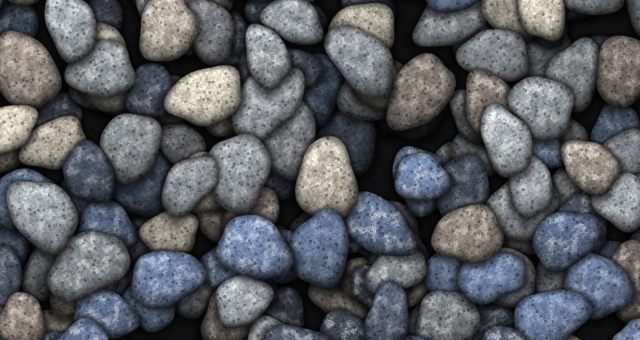
This texture is drawn by a WebGL 1 fragment shader. Its source:

```glsl
precision highp float;
// A bed of river pebbles in blue, grey and tan, seen from above.
// Jittered grids of wobbly ellipses are painted in layers, each stone
// casting a soft contact shadow; sines and cells give the stone grain.

uniform vec2 u_resolution;

const float CELL = 0.2;
const vec3 GAP = vec3(0.06, 0.06, 0.065);
const vec3 SLATE = vec3(0.29, 0.32, 0.38);
const vec3 BLUE = vec3(0.38, 0.45, 0.56);
const vec3 GREY = vec3(0.55, 0.57, 0.59);
const vec3 BROWN = vec3(0.52, 0.48, 0.45);
const vec3 TAN = vec3(0.70, 0.67, 0.61);
const vec3 DUST = vec3(0.69, 0.69, 0.67);
const vec3 LIGHT = vec3(-0.15, 0.5, 0.85);

vec3 hash3(vec2 p) {
  vec3 k = vec3(dot(p, vec2(127.1, 311.7)), dot(p, vec2(269.5, 183.3)),
                dot(p, vec2(419.2, 371.9)));
  return fract(sin(k) * 43758.5);
}

mat2 rotation(float a) {
  float c = cos(a), s = sin(a);
  return mat2(c, s, -s, c);
}

// Layered warped sines, roughly -1 to 1
float mottle(vec2 p) {
  float sum = 0.0, amp = 0.5;
  for (int i = 0; i < 5; i++) {
    p = rotation(1.1) * p * 1.9 + 2.3;
    sum += amp * sin(p.x + 1.7 * sin(p.y));
    amp *= 0.62;
  }
  return sum;
}

// Cellular noise: distance to the nearest seed, and that seed's random value
vec2 cellular(vec2 p) {
  vec2 id = floor(p), f = fract(p);
  vec2 best = vec2(8.0, 0.0);
  for (int j = -1; j <= 1; j++) {
    for (int i = -1; i <= 1; i++) {
      vec2 o = vec2(float(i), float(j));
      vec3 h = hash3(id + o);
      float d = length(o + h.xy - f);
      if (d < best.x) best = vec2(d, h.z);
    }
  }
  return best;
}

vec3 stoneColor(float pick) {
  vec3 c = mix(SLATE, BLUE, step(0.16, pick));
  c = mix(c, GREY, step(0.42, pick));
  c = mix(c, BROWN, step(0.70, pick));
  return mix(c, TAN, step(0.83, pick));
}

// Dusty mottling, pale grains and dark pits on a stone
vec3 stoneSurface(vec2 p, vec3 base, float dustiness) {
  float m = mottle(p * 38.0);
  vec2 grain = cellular(p * 130.0);
  vec2 fleck = cellular(p * 62.0);
  vec3 c = mix(base, DUST, dustiness * smoothstep(-0.1, 0.75, m));
  c *= 1.0 + 0.14 * m + 0.24 * (grain.y - 0.5);
  float pit = (1.0 - smoothstep(0.12, 0.4, fleck.x)) * step(0.72, fleck.y);
  return c * (1.0 - 0.3 * pit);
}

// Soft daylight on a flattened dome
float domeLight(vec2 outward, float d) {
  float slope = 1.25 * pow(min(d, 1.0), 2.6);
  vec3 n = normalize(vec3(outward * slope, 1.0));
  float diffuse = max(dot(n, normalize(LIGHT)), 0.0);
  return (0.28 + 0.9 * diffuse) * (1.0 - 0.4 * smoothstep(0.78, 1.02, d));
}

// Paint one stone and its contact shadow over the colour below
vec3 paintStone(vec3 below, vec2 q, vec2 seed, float gain) {
  vec3 form = hash3(seed + 17.3);
  vec3 look = hash3(seed + 41.9);
  float radius = mix(0.074, 0.108, form.x);
  float stretch = sqrt(mix(1.05, 1.6, form.y));
  vec2 axes = radius * vec2(stretch, 1.0 / stretch);
  vec2 e = rotation((form.z - 0.5) * 3.14) * q / axes;
  float a = atan(e.y, e.x);
  float wobble = 1.0 + 0.075 * sin(3.0 * a + 6.3 * look.x)
               + 0.035 * sin(5.0 * a + 6.3 * look.y) + 0.04 * sin(2.0 * a + 9.0 * look.z);
  float d = length(e) / wobble;
  if (d > 1.5) return below;

  vec2 outward = q / max(length(q), 0.0001);
  float shadow = 1.0 - smoothstep(0.92, 1.3 - 0.13 * outward.y, d);
  below *= 1.0 - 0.68 * shadow;
  float edge = 0.9 / (u_resolution.y * axes.y);
  float cover = 1.0 - smoothstep(1.0 - edge, 1.0 + edge, d);
  if (cover <= 0.0) return below;

  vec3 base = stoneColor(look.x) * mix(0.88, 1.12, look.y);
  vec3 c = stoneSurface(q + seed * 0.37, base, mix(0.1, 0.6, look.z));
  return mix(below, c * domeLight(outward, d) * gain, cover);
}

// One jittered grid of stones; order flips which neighbours lie on top
vec3 paintLayer(vec3 color, vec2 p, float layer, float density, float gain) {
  mat2 turn = rotation(0.4 + layer * 0.9);
  vec2 home = floor(p * turn / CELL);
  float order = 1.0 - 2.0 * mod(layer, 2.0);
  for (int j = -1; j <= 1; j++) {
    for (int i = -1; i <= 1; i++) {
      vec2 id = home + order * vec2(float(i), float(j));
      vec2 seed = id + layer * 23.7;
      vec3 h = hash3(seed);
      vec2 center = turn * ((id + 0.5 + 0.66 * (h.xy - 0.5)) * CELL);
      if (h.z < density) color = paintStone(color, p - center, seed, gain);
    }
  }
  return color;
}

void main() {
  vec2 p = gl_FragCoord.xy / u_resolution.y + 3.0;
  vec3 color = paintLayer(GAP, p, 0.0, 1.0, 0.62);
  color = paintLayer(color, p, 1.0, 0.9, 0.88);
  color = paintLayer(color, p, 2.0, 0.72, 1.06);
  gl_FragColor = vec4(color, 1.0);
}
```
